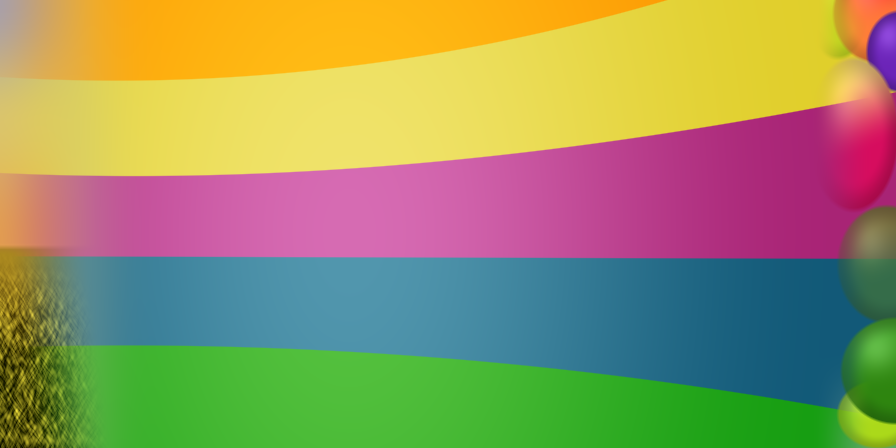
Reproduce this background procedurally as a Shadertoy shader.

```glsl
// Curved rainbow bands fading into a wheat field on the left and balloons on the right.

const vec2 GLOW_CENTRE = vec2(0.78, 0.48);
const float HORIZON = 0.448;

vec2 hashGradient(vec2 cell) {
    float angle = 6.2832 * fract(sin(dot(cell, vec2(127.1, 311.7))) * 43758.5);
    return vec2(cos(angle), sin(angle));
}

float gradientNoise(vec2 p) {
    vec2 i = floor(p), f = p - i;
    vec2 u = f * f * f * (f * (f * 6.0 - 15.0) + 10.0);
    vec2 e = vec2(0.0, 1.0);
    float a = dot(hashGradient(i), f);
    float b = dot(hashGradient(i + e.yx), f - e.yx);
    float c = dot(hashGradient(i + e.xy), f - e.xy);
    float d = dot(hashGradient(i + e.yy), f - e.yy);
    return mix(mix(a, b, u.x), mix(c, d, u.x), u.y);
}

// Coverage of the region where dist is positive
float cover(float dist, float pixel) {
    return clamp(dist / pixel + 0.5, 0.0, 1.0);
}

// Height of a parabolic edge with its turning point at vertex
float curve(float x, vec2 vertex, float bend) {
    float d = x - vertex.x;
    return vertex.y + bend * d * d;
}

vec3 bands(vec2 p, float pixel) {
    float shade = smoothstep(0.0, 1.1, length((p - GLOW_CENTRE) * vec2(1.0, 0.6)));
    vec3 orange = mix(vec3(1.0, 0.75, 0.09), vec3(0.99, 0.58, 0.0), shade);
    vec3 yellow = mix(vec3(0.94, 0.89, 0.42), vec3(0.88, 0.81, 0.17), shade);
    vec3 magenta = mix(vec3(0.84, 0.42, 0.70), vec3(0.66, 0.14, 0.46), shade);
    vec3 blue = mix(vec3(0.32, 0.59, 0.68), vec3(0.07, 0.35, 0.47), shade);
    vec3 green = mix(vec3(0.34, 0.76, 0.25), vec3(0.09, 0.62, 0.07), shade);

    float magentaBend = 0.075 - 0.006 * (p.x - 0.3);
    float greenTop = curve(p.x, vec2(0.28, 0.229), -0.0565);
    float blueTop = 0.428 - 0.003 * p.x;
    float magentaTop = curve(p.x, vec2(0.30, 0.607), magentaBend);
    float yellowTop = curve(p.x, vec2(0.26, 0.820), 0.119);

    vec3 col = mix(green, blue, cover(p.y - greenTop, pixel));
    col = mix(col, magenta, cover(p.y - blueTop, pixel));
    col = mix(col, yellow, cover(p.y - magentaTop, pixel));
    return mix(col, orange, cover(p.y - yellowTop, pixel));
}

// Thin leaning stalks from stretched noise, crossed in alternate directions
float stalks(vec2 p) {
    float sum = 0.0;
    for (int i = 0; i < 4; i++) {
        float layer = float(i);
        float lean = (mod(layer, 2.0) - 0.5) * (0.5 + 0.25 * layer);
        vec2 q = vec2(p.x + lean * p.y, p.y) * vec2(62.0, 17.0);
        sum += abs(gradientNoise(q * (1.0 + 0.3 * layer) + 19.0 * layer));
    }
    return sum * 0.25;
}

vec3 meadow(vec2 p, float pixel) {
    vec3 sky = mix(vec3(0.92, 0.69, 0.28), vec3(0.85, 0.76, 0.46), smoothstep(0.46, 0.75, p.y));
    sky = mix(sky, vec3(0.60, 0.63, 0.78), smoothstep(0.72, 1.0, p.y));
    vec3 wheat = mix(vec3(0.33, 0.32, 0.04), vec3(0.66, 0.53, 0.12), smoothstep(0.12, 0.44, p.y));
    float texture2d = stalks(p) - 0.17;
    wheat += texture2d * vec3(2.3, 2.1, 0.7) * smoothstep(HORIZON, 0.25, p.y);
    return mix(wheat, sky, cover(p.y - HORIZON, pixel + 0.008));
}

// Blends in one oval balloon, lit from its upper left
vec3 balloon(vec3 col, vec2 p, vec2 centre, vec2 radius, vec3 top, vec3 base, float opacity) {
    vec2 q = (p - centre) / radius;
    float r = length(q);
    vec3 skin = mix(base, top, smoothstep(-0.3, 0.9, q.y - 0.25 * q.x));
    skin *= 1.0 - 0.22 * smoothstep(0.6, 1.0, r);
    skin += 0.14 * exp(-7.0 * dot(q - vec2(-0.35, 0.4), q - vec2(-0.35, 0.4)));
    float mask = cover((1.0 - r) * radius.x, 0.007);
    return mix(col, skin, mask * opacity);
}

vec3 balloons(vec3 col, vec2 p) {
    float fade = smoothstep(1.81, 1.95, p.x);
    vec3 lime = vec3(0.67, 0.85, 0.10), leaf = vec3(0.18, 0.52, 0.06);
    vec3 red = vec3(0.94, 0.18, 0.20), coral = vec3(1.0, 0.48, 0.22);
    vec3 violet = vec3(0.42, 0.14, 0.72), pink = vec3(0.84, 0.05, 0.37);
    vec3 cream = vec3(0.98, 0.82, 0.50), moss = vec3(0.24, 0.44, 0.24);
    col = mix(col, vec3(0.52, 0.68, 0.58), 0.6 * fade * smoothstep(0.22, 0.0, p.y));
    col = balloon(col, p, vec2(1.87, 0.98), vec2(0.07, 0.11), lime, lime, 0.65 * smoothstep(1.82, 1.89, p.x));
    col = balloon(col, p, vec2(1.96, 0.97), vec2(0.10, 0.11), red, coral, fade);
    col = balloon(col, p, vec2(2.01, 0.885), vec2(0.075, 0.09), violet, violet, fade);
    col = balloon(col, p, vec2(1.905, 0.70), vec2(0.10, 0.17), cream, pink, fade);
    col = balloon(col, p, vec2(1.98, 0.41), vec2(0.11, 0.13), vec3(0.42, 0.50, 0.18), moss, 0.8 * fade);
    col = balloon(col, p, vec2(1.96, 0.075), vec2(0.09, 0.075), lime, lime, max(fade, 0.7));
    return balloon(col, p, vec2(2.0, 0.172), vec2(0.122, 0.118), vec3(0.26, 0.62, 0.16), leaf, max(fade, 0.65));
}

void mainImage(out vec4 fragColor, in vec2 fragCoord) {
    vec2 p = fragCoord / iResolution.xy * vec2(2.0, 1.0);
    float pixel = 1.3 / iResolution.y;
    vec3 col = bands(p, pixel);

    // Pale haze where the bands dissolve into the meadow
    float hazeX = (p.x - 0.17) / 0.10;
    col = mix(col, vec3(0.76, 0.76, 0.60), 0.28 * exp(-hazeX * hazeX));

    float skyFade = 0.85 * (1.0 - smoothstep(-0.02, 0.23, p.x));
    float fieldFade = 1.0 - smoothstep(0.04, 0.23, p.x + 0.12 * (p.y - 0.2));
    float meadowFade = mix(fieldFade, skyFade, smoothstep(0.43, 0.46, p.y));
    col = mix(col, meadow(p, pixel), meadowFade);

    col = balloons(col, p);
    fragColor = vec4(clamp(col, 0.0, 1.0), 1.0);
}
```
